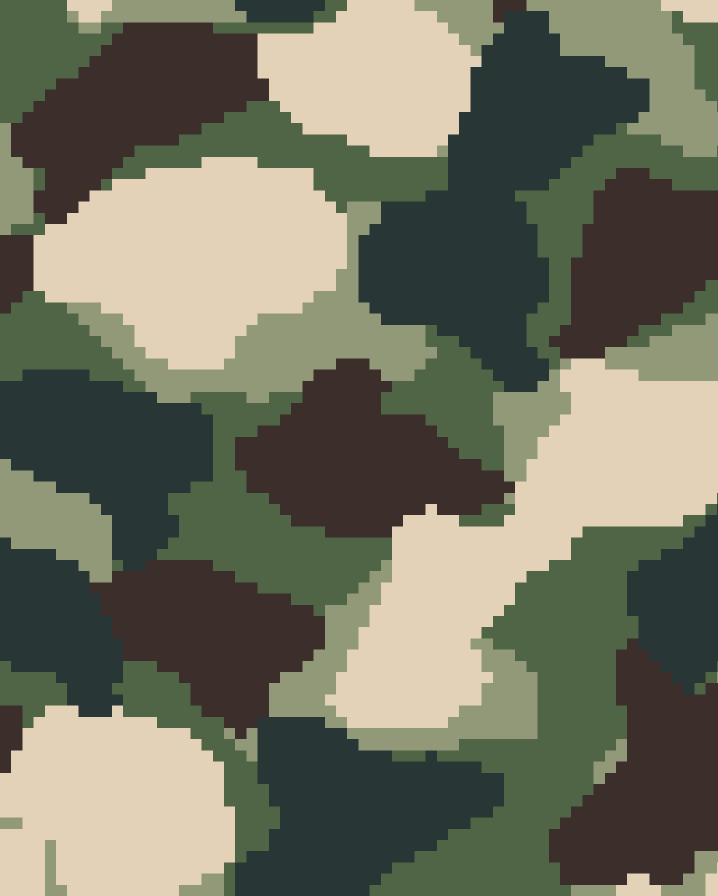
Write a Shadertoy shader that draws this pattern.

```glsl
// Blocky woodland camouflage: lobed cream, slate and brown patches over sage and green.

const vec3 GREEN = vec3(0.314, 0.392, 0.275);
const vec3 SAGE  = vec3(0.570, 0.600, 0.475);
const vec3 CREAM = vec3(0.890, 0.824, 0.718);
const vec3 SLATE = vec3(0.158, 0.210, 0.212);
const vec3 BROWN = vec3(0.230, 0.180, 0.170);

vec2 hash2(vec2 p) {
    vec3 q = fract(p.xyx * vec3(0.1031, 0.1030, 0.0973));
    q += dot(q, q.yzx + 33.33);
    return fract((q.xx + q.yz) * q.zy);
}

// Value noise with two channels, centred on zero
vec2 noise2(vec2 p) {
    vec2 i = floor(p), f = fract(p);
    f = f * f * (3.0 - 2.0 * f);
    vec2 low  = mix(hash2(i), hash2(i + vec2(1, 0)), f.x);
    vec2 high = mix(hash2(i + vec2(0, 1)), hash2(i + vec2(1, 1)), f.x);
    return mix(low, high, f.y) - 0.5;
}

float smoothMin(float a, float b, float k) {
    float h = max(k - abs(a - b), 0.0) / k;
    return min(a, b) - h * h * k * 0.25;
}

float segmentDistance(vec2 p, vec2 end) {
    return length(p - end * clamp(dot(p, end) / dot(end, end), 0.0, 1.0));
}

// A tilted ellipse with one arm reaching up or down
float patchDistance(vec2 p, vec2 id, float size) {
    vec2 shape = hash2(id + 41.0), limb = hash2(id + 87.0);
    float tilt = 0.25 + (shape.x - 0.5) * 0.9;
    vec2 axis = vec2(cos(tilt), sin(tilt));
    vec2 local = vec2(dot(p, axis), dot(p, vec2(-axis.y, axis.x)));
    vec2 radii = vec2(0.125 + 0.03 * shape.y, 0.079 - 0.014 * shape.y) * size;
    float body = (length(local / radii) - 1.0) * radii.y;
    vec2 arm = vec2((limb.x - 0.5) * 0.18, limb.y < 0.5 ? -0.1 : 0.1);
    return smoothMin(body, segmentDistance(p, arm) - 0.036 * size, 0.03);
}

vec3 camouflage(vec2 p) {
    // Wavy outlines: a broad bend and a finer wobble
    p += 0.10 * noise2(p * 6.0 + 13.0) + 0.03 * noise2(p * 17.0 + 5.0);

    // Ground: sage drifts on green
    float drift = sin(11.0 * p.x - 13.0 * p.y + 0.6) + sin(6.0 * p.x + 17.0 * p.y + 1.0);
    vec3 colour = drift > 0.2 ? SAGE : GREEN;

    // Patches on a staggered grid; the nearest one wins
    vec2 spacing = vec2(0.267, 0.2);
    float nearest = 0.0;
    float middleRow = floor(p.y / spacing.y);
    for (float r = -1.0; r <= 1.0; r++) {
        float row = middleRow + r;
        float middleColumn = floor(p.x / spacing.x - 0.5 * row);
        for (float c = -1.0; c <= 1.0; c++) {
            vec2 id = vec2(middleColumn + c, row);
            vec2 centre = (id + vec2(0.5 * row + 0.5, 0.5)) * spacing;
            centre += (hash2(id + 19.0) - 0.5) * vec2(0.12, 0.08);
            float kind = mod(id.x - row + floor(row * 0.5), 3.0);
            float size = kind < 0.5 ? 1.08 : kind < 1.5 ? 1.0 : 0.91;
            float d = patchDistance(p - centre, id, size);
            if (d < nearest) {
                nearest = d;
                colour = kind < 0.5 ? CREAM : kind < 1.5 ? SLATE : BROWN;
            }
        }
    }
    return colour;
}

void mainImage(out vec4 fragColor, in vec2 fragCoord) {
    // Square blocks, 80 to the canvas height, smoothed by 2x2 samples
    vec3 sum = vec3(0.0);
    for (int i = 0; i < 4; i++) {
        vec2 offset = vec2(i % 2, i / 2) * 0.5 - 0.25;
        vec2 block = floor((fragCoord + offset) / iResolution.y * 80.0);
        sum += camouflage((block + 0.5) / 80.0);
    }
    fragColor = vec4(sum * 0.25, 1.0);
}
```
